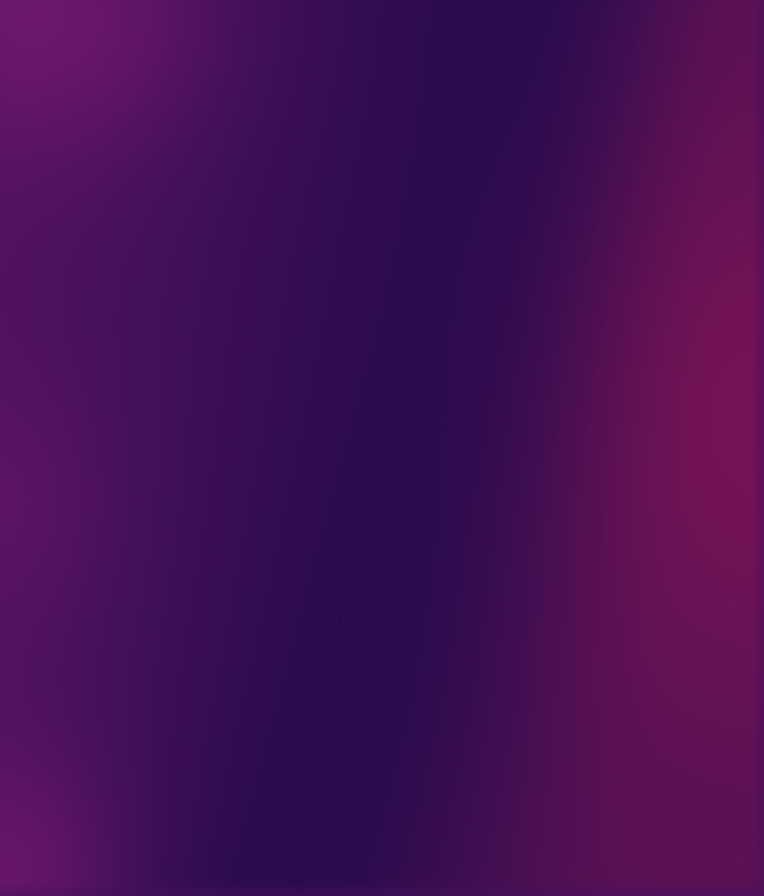
Give the GLSL for this background, as a Shadertoy shader.

```glsl
// A soft plum and rose backdrop split by a slanted, curved indigo valley.
// Two eased ramps climb away from the valley, soft elliptical glows tint
// the sides, and a thin cool rim dims the right and lower borders.

const vec3 INDIGO = vec3(0.165, 0.046, 0.302);
const vec3 PLUM = vec3(0.312, 0.070, 0.372);
const vec3 WINE = vec3(0.335, 0.066, 0.330);
const vec3 RIM = vec3(0.270, 0.065, 0.350);

const vec3 ORCHID_LIGHT = vec3(0.120, 0.022, 0.050);
const vec3 ROSE_LIGHT = vec3(0.125, 0.008, 0.010);

// Horizontal position of the valley floor at height y
float valleyX(float y) {
    return 0.37 + 0.40 * y - 0.10 * y * y;
}

// Elliptical Gaussian falloff, 1 at the centre
float glow(vec2 p, vec2 centre, vec2 radius) {
    vec2 d = (p - centre) / radius;
    return exp(-dot(d, d));
}

// Ramp on the left side: gentle start, then close to linear
float leftRamp(float x, float valley) {
    float start = valley - 0.04;
    float t = clamp((start - x) / start, 0.0, 1.0);
    return mix(t, smoothstep(0.0, 1.0, t), 0.45);
}

// Ramp on the right side: it levels off sooner near the bottom
float rightRamp(float x, float valley, float y) {
    float start = valley + 0.03;
    float t = (x - start) / (1.0 - start);
    return smoothstep(0.0, mix(0.72, 0.96, y), t);
}

// Cool tint hugging the right and lower borders
float borderRim(vec2 p, float width) {
    float right = smoothstep(1.0 - width, 1.0, p.x);
    float lower = smoothstep(width, 0.0, p.y);
    return max(right, lower);
}

void mainImage(out vec4 fragColor, in vec2 fragCoord) {
    vec2 p = fragCoord / iResolution.xy;
    float valley = valleyX(p.y);

    // Valley and its two slopes
    vec3 color = mix(INDIGO, PLUM, leftRamp(p.x, valley));
    color = mix(color, WINE, rightRamp(p.x, valley, p.y));

    // Orchid glows down the left side
    color += ORCHID_LIGHT * glow(p, vec2(0.08, 0.98), vec2(0.22, 0.15));
    color += ORCHID_LIGHT * 0.35 * glow(p, vec2(0.02, 0.44), vec2(0.13));
    color += ORCHID_LIGHT * 0.75 * glow(p, vec2(0.03, 0.02), vec2(0.13));

    // Broad rose glow at the right
    color += ROSE_LIGHT * glow(p, vec2(1.0, 0.53), vec2(0.28, 0.35));

    // Thin border tint
    color = mix(color, RIM, 0.5 * borderRim(p, 0.018));

    fragColor = vec4(color, 1.0);
}
```
